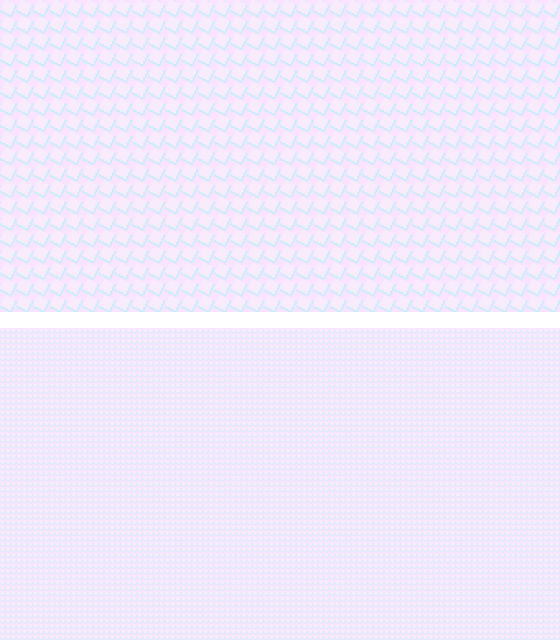
Top: one tile. Bottom: repeated 3 by 3.
This pattern is drawn by a WebGL 2 fragment shader. Its source:

```glsl
#version 300 es
precision highp float;

uniform vec2 u_resolution;
out vec4 fragColor;

const vec2 REPEATS = vec2(34.0, 19.0);   // whole cells across and down
const float BLOCKS = 10.0;               // mosaic blocks per cell side
const vec2 TILT = vec2(0.8944, -0.4472); // direction of the lower edge
const float FAR_SIDE = 4.0;              // upper and left edges, in blocks
const float NEAR_SIDE = 3.1;             // lower and right edges, in blocks
const float LINE_WIDTH = 0.9;            // cyan line, in blocks
const float FRINGE_WIDTH = 0.4;          // pale blue rim, in blocks
const int SAMPLES = 4;                   // antialiasing samples per axis

const vec3 PINK = vec3(0.98, 0.89, 1.00);
const vec3 LILAC = vec3(0.97, 0.92, 0.99);
const vec3 PALE_BLUE = vec3(0.88, 0.91, 0.99);
const vec3 CYAN = vec3(0.78, 0.93, 0.98);

// Colour of one tilted square with its shaded lower and right edges
vec3 paintSquare(vec3 base, vec2 p) {
    vec2 q = vec2(dot(p, TILT), dot(p, vec2(-TILT.y, TILT.x)));
    float farEdge = max(-q.x, q.y) - FAR_SIDE;
    float nearEdge = max(q.x, -q.y) - NEAR_SIDE;
    if (farEdge > 0.0 || nearEdge > LINE_WIDTH + FRINGE_WIDTH) return base;
    if (nearEdge > LINE_WIDTH) return PALE_BLUE;
    return nearEdge > 0.0 ? CYAN : LILAC;
}

// Mosaic cell, including corners that reach in from neighbours
vec3 pattern(vec2 uv) {
    vec2 cell = fract(uv * REPEATS);
    vec2 block = floor(cell * BLOCKS) + 0.5 - 0.5 * BLOCKS;
    vec3 color = PINK;
    for (int y = -1; y <= 1; y++) {
        for (int x = -1; x <= 1; x++) {
            color = paintSquare(color, block - BLOCKS * vec2(x, y));
        }
    }
    return color;
}

void main() {
    // Average a regular grid of samples over the pixel
    vec3 sum = vec3(0.0);
    for (int j = 0; j < SAMPLES; j++) {
        for (int i = 0; i < SAMPLES; i++) {
            vec2 offset = (vec2(i, j) + 0.5) / float(SAMPLES) - 0.5;
            sum += pattern((gl_FragCoord.xy + offset) / u_resolution);
        }
    }
    fragColor = vec4(sum / float(SAMPLES * SAMPLES), 1.0);
}
```
